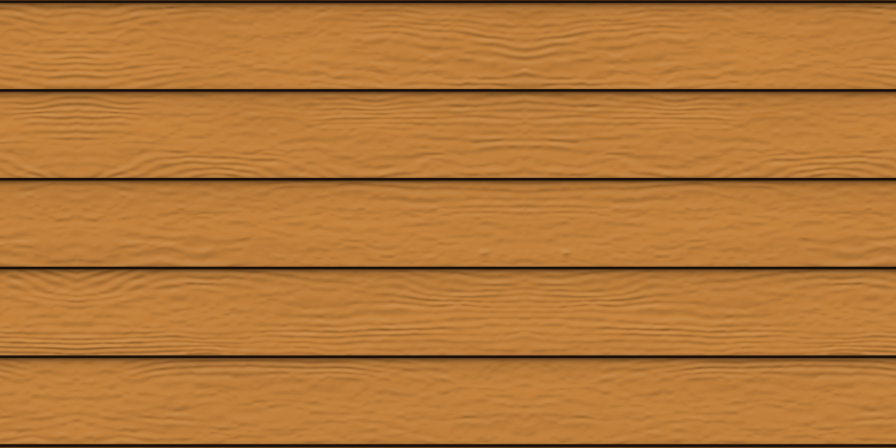
Reproduce this texture procedurally as a Shadertoy shader.

```glsl
const float PITCH = 0.1982;        // board height
const float FIRST_GAP = 0.0035;    // first gap, measured from the top
const float GAP_HALF = 0.0027;     // half thickness of the dark gap
const float MIRROR_X = 0.586;      // grain is mirrored about this column
const vec3 WOOD = vec3(0.757, 0.500, 0.230);
const vec3 PALE_WOOD = vec3(0.800, 0.565, 0.310);
const vec3 SHADOW = vec3(0.20, 0.125, 0.05);
const vec3 GAP = vec3(0.105, 0.062, 0.035);

float hash(vec2 p) {
    return fract(sin(dot(p, vec2(127.1, 311.7))) * 43758.5453);
}

float noise(vec2 p) {
    vec2 i = floor(p), f = fract(p);
    f = f * f * (3.0 - 2.0 * f);
    return mix(mix(hash(i), hash(i + vec2(1, 0)), f.x),
               mix(hash(i + vec2(0, 1)), hash(i + vec2(1, 1)), f.x), f.y);
}

// Small pit beside the mirror column
float knot(vec2 p, vec2 center, vec2 radius) {
    vec2 q = (p - center) / radius;
    return exp(-dot(q, q));
}

// Height of the wood surface: p.x from the mirror column, p.y down the board
float woodHeight(vec2 p, float row) {
    p.x = abs(p.x);
    vec2 s = p + vec2(row * 7.31, row * 3.17);
    float bend = noise(s * vec2(3.0, 11.0));
    float wobble = noise(s * vec2(14.0, 30.0));

    // Broken fibres and fine roughness
    vec2 fibre = s + vec2(0.0, 0.012 * wobble);
    float h = 0.60 * noise(fibre * vec2(24.0, 88.0))
            + 0.35 * noise(fibre * vec2(62.0, 115.0) + 17.0)
            + 0.30 * noise(fibre * vec2(9.0, 65.0) + 41.0);

    // Curved growth rings in patches, strongest near the board edges
    float edge = abs(p.y / PITCH - 0.5) * 2.0;
    float patches = smoothstep(0.45, 0.85, noise(s * vec2(3.5, 8.0) + 73.0) + 0.25 * edge);
    float rings = sin(6.2832 * (p.y * 52.0 + bend * 5.0 + wobble * 0.7));
    h += 0.24 * patches * rings;

    // One pair of knots on the middle board
    float middle = 1.0 - step(0.5, abs(row - 2.0));
    return h - middle * knot(p, vec2(0.091, 0.84 * PITCH), vec2(0.011, 0.006));
}

// Slope of the surface seen under light from above
float relief(vec2 p, float row) {
    vec2 toLight = vec2(-0.0012, -0.0038);
    return woodHeight(p, row) - woodHeight(p - toLight, row);
}

vec3 woodColor(vec2 p, float row) {
    float slope = relief(p, row);
    float tone = noise(vec2(abs(p.x) * 4.0, p.y * 16.0) + row * 9.7) - 0.5;
    vec3 color = WOOD * (1.0 + 0.04 * tone + 0.34 * min(slope, 0.0));
    return mix(color, PALE_WOOD, clamp(slope * 1.7, 0.0, 0.85));
}

// Overlap between boards: d is the distance below the gap
vec3 addGap(vec3 color, float d, float pixel) {
    float below = max(d - GAP_HALF, 0.0);
    float above = max(-d - GAP_HALF, 0.0);
    float shade = step(0.0, d) * (0.72 * exp(-below / 0.006) + 0.08 * exp(-below / 0.03));
    float lip = (1.0 - step(0.0, d)) * 0.30 * exp(-above / 0.0025);
    color = mix(color, SHADOW, shade + lip);
    float core = 1.0 - smoothstep(-0.6 * pixel, 0.6 * pixel, abs(d) - GAP_HALF);
    return mix(color, GAP, core);
}

void mainImage(out vec4 fragColor, in vec2 fragCoord) {
    vec2 uv = fragCoord / iResolution.xy;
    float aspect = iResolution.x / iResolution.y;

    // Board number and position on the board
    float down = (1.0 - uv.y - FIRST_GAP) / PITCH;
    float row = floor(down);
    float across = fract(uv.x - MIRROR_X + 0.5) - 0.5;
    vec2 board = vec2(across * aspect, fract(down) * PITCH);

    // Signed distance to the nearest gap, positive below it
    float d = board.y - PITCH * step(0.5 * PITCH, board.y);

    vec3 color = addGap(woodColor(board, row), d, 1.0 / iResolution.y);
    fragColor = vec4(color, 1.0);
}
```
